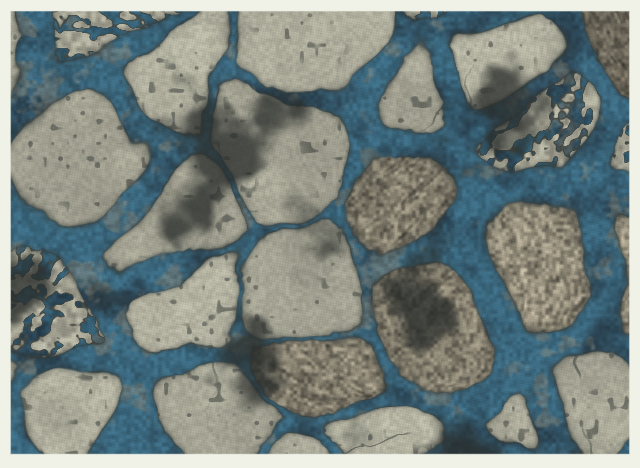
Write a Shadertoy shader that draws this texture.

```glsl
const vec3 PAPER = vec3(0.94, 0.95, 0.91);
const vec3 QUARTZ = vec3(0.67, 0.665, 0.60);
const vec3 BROWN_ROCK = vec3(0.53, 0.505, 0.44);
const vec3 RESIN = vec3(0.23, 0.41, 0.50);
const vec3 DEEP_RESIN = vec3(0.17, 0.27, 0.33);
const vec3 OUTLINE = vec3(0.20, 0.22, 0.21);
const float GRAINS_PER_HEIGHT = 4.0;

struct Grain { vec2 id; vec2 offset; float edge; };

float hash(vec2 p) {
    vec3 q = fract(p.xyx * 0.1031);
    q += dot(q, q.yzx + 33.33);
    return fract((q.x + q.y) * q.z);
}

vec2 hash2(vec2 p) {
    return vec2(hash(p + 3.7), hash(p + 51.3));
}

float noise(vec2 p) {
    vec2 i = floor(p), f = fract(p);
    f = f * f * (3.0 - 2.0 * f);
    return mix(mix(hash(i), hash(i + vec2(1, 0)), f.x),
               mix(hash(i + vec2(0, 1)), hash(i + vec2(1, 1)), f.x), f.y);
}

float fbm(vec2 p) {
    float sum = 0.0, gain = 0.53;
    for (int i = 0; i < 4; i++) {
        sum += gain * noise(p);
        p = mat2(1.6, 1.2, -1.2, 1.6) * p + 17.0;
        gain *= 0.5;
    }
    return sum;
}

vec2 warp(vec2 p, float frequency, float amount) {
    return p + amount * (vec2(noise(p * frequency), noise(p * frequency + 40.0)) - 0.5);
}

vec2 rotate(vec2 p, float a) {
    return mat2(cos(a), -sin(a), sin(a), cos(a)) * p;
}

float smoothMin(float a, float b, float k) {
    float h = max(k - abs(a - b), 0.0) / k;
    return min(a, b) - 0.25 * k * h * h;
}

vec2 seed(vec2 cell) {
    return cell + 0.5 + 0.85 * (hash2(cell) - 0.5);
}

// Nearest grain and the rounded distance to its cell border
Grain findGrain(vec2 p, float scale) {
    vec2 q = p * scale, base = floor(q);
    Grain g = Grain(base, vec2(0), 1.0);
    float nearest = 9.0;
    for (int y = -1; y <= 1; y++)
    for (int x = -1; x <= 1; x++) {
        vec2 cell = base + vec2(x, y), r = seed(cell) - q;
        if (dot(r, r) < nearest) {
            nearest = dot(r, r);
            g.id = cell;
            g.offset = r;
        }
    }
    for (int y = -2; y <= 2; y++)
    for (int x = -2; x <= 2; x++) {
        vec2 r = seed(g.id + vec2(x, y)) - q, side = r - g.offset;
        if (dot(side, side) > 0.0001)
            g.edge = smoothMin(g.edge, dot(0.5 * (r + g.offset), normalize(side)), 0.16);
    }
    g.offset /= scale;
    g.edge /= scale;
    return g;
}

vec3 resinColor(vec2 p) {
    vec3 color = mix(DEEP_RESIN, RESIN, smoothstep(0.22, 0.58, fbm(p * 14.0)));
    float debris = smoothstep(0.60, 0.72, fbm(p * 19.0 + 60.0));
    color = mix(color, QUARTZ * 0.75, 0.5 * debris);
    return color * (0.86 + 0.28 * noise(p * 120.0));
}

// Smooth mineral with pits and, in some grains, a fine crack
vec3 clearColor(vec2 p, vec2 q, vec2 id) {
    vec3 color = QUARTZ * (0.90 + 0.16 * hash(id + 5.0));
    color *= 0.88 + 0.24 * fbm(p * 9.0);
    color *= 0.93 + 0.14 * noise(p * 140.0);
    float pits = smoothstep(0.78, 0.90, noise(p * 62.0)) * smoothstep(0.35, 0.6, noise(p * 10.0));
    float crack = 1.0 - smoothstep(0.001, 0.004, abs(q.y + 0.02 * (noise(q * 22.0) - 0.5)));
    crack *= step(0.5, hash(id + 8.0)) * smoothstep(0.35, 0.6, noise(p * 13.0 + 9.0));
    return mix(color, OUTLINE, 0.5 * max(pits, crack));
}

// Fine rock fragment with strong grit
vec3 grittyColor(vec2 p, vec2 q, vec2 id) {
    float grit = 0.5 * noise(p * 130.0) + 0.3 * noise(q * vec2(45, 120)) + 0.2 * noise(p * 60.0);
    return BROWN_ROCK * mix(0.72, 1.12, hash(id + 12.0)) * (0.45 + 1.1 * grit);
}

// Partly dissolved grain: aligned resin holes with dark rims
vec3 porousColor(vec2 p, vec2 q) {
    float field = 0.65 * noise(q * vec2(32, 62)) + 0.35 * noise(p * 85.0);
    vec3 color = QUARTZ * (0.78 + 0.36 * noise(p * 95.0));
    color = mix(color, OUTLINE, 0.85 * smoothstep(0.52, 0.58, field));
    return mix(color, resinColor(p) * 0.92, smoothstep(0.58, 0.65, field));
}

vec3 grainColor(vec2 p, Grain g) {
    vec2 q = rotate(g.offset, 6.2832 * hash(g.id + 21.0));
    float kind = hash(g.id + 33.0);
    if (kind < 0.54) return clearColor(p, q, g.id);
    return kind < 0.80 ? grittyColor(p, q, g.id) : porousColor(p, q);
}

vec3 thinSection(vec2 p) {
    vec2 w = warp(warp(warp(p, 5.0, 0.10), 20.0, 0.018), 70.0, 0.006);
    Grain g = findGrain(w + 7.0, GRAINS_PER_HEIGHT);
    float gap = 0.003 + 0.030 * smoothstep(0.35, 0.75, noise(p * 3.6 + 4.0))
              + 0.012 * hash(g.id + 44.0);
    float d = g.edge - gap;
    vec3 color = mix(resinColor(p), grainColor(p, g), smoothstep(-0.002, 0.002, d));
    // Uneven dark rims and soft stains
    float rim = exp(-abs(d) / 0.0045) * (0.5 + 0.5 * noise(p * 24.0));
    color = mix(color, OUTLINE, 0.85 * rim);
    float stain = smoothstep(0.62, 0.78, fbm(p * 5.5 + 80.0));
    color = mix(color, OUTLINE * 0.8, 0.75 * stain);
    // Faint woven dots
    vec2 dots = rotate(p, 0.6) * 800.0;
    return color * (1.0 + 0.035 * sin(dots.x) * sin(dots.y));
}

void mainImage(out vec4 fragColor, in vec2 fragCoord) {
    vec2 p = fragCoord / iResolution.y;
    float aspect = iResolution.x / iResolution.y;
    // Pale margin
    vec2 inset = abs(p - vec2(0.5 * aspect, 0.503)) - vec2(0.5 * aspect - 0.023, 0.473);
    float margin = smoothstep(-0.002, 0.002, max(inset.x, inset.y));
    fragColor = vec4(clamp(mix(thinSection(p), PAPER, margin), 0.0, 1.0), 1.0);
}
```
